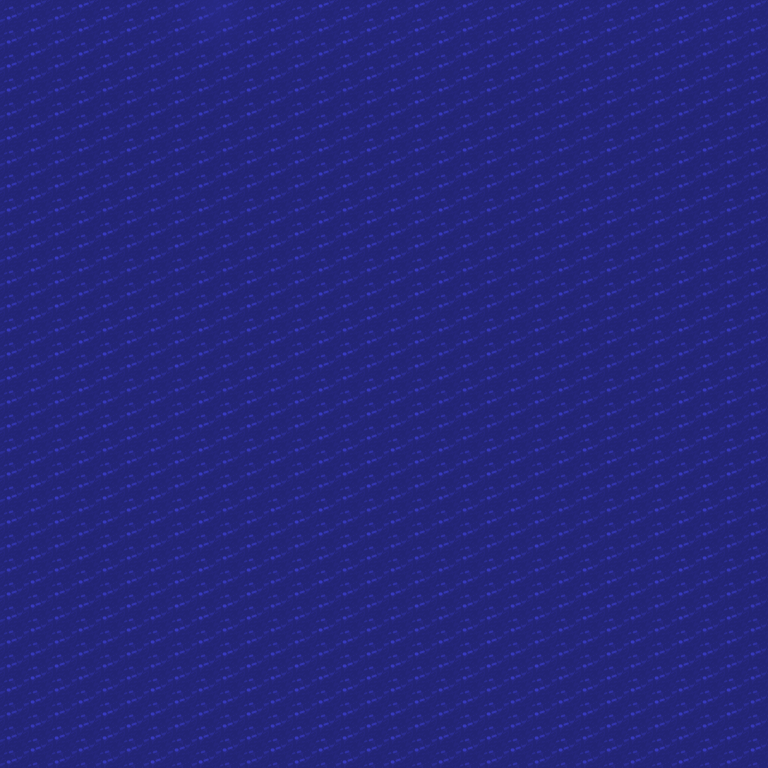
This texture is drawn by a Shadertoy shader. Its source:

```glsl
// Deep blue twill: staggered columns of tiny bright stitches on a faint rising rib.
// Each cell repeats one motif of a dot, shallow dashes and a smaller upper mark over
// fine wrapped specks; hashed brightness per cell and slow noise add a little wear.

#define REPEATS 32.0                 // cells across and down
#define SLOPE 0.5                    // rise of a row per cell, in cells
#define PHASE vec2(0.36, 0.07)       // motif centre within the skewed cell
#define SPECKS 16.0                  // speck grid per cell
#define WEAR 0.15                    // brightness change between cells
#define GROUND vec3(0.136, 0.144, 0.462)
#define RIB    vec3(0.162, 0.164, 0.540)
#define THREAD vec3(0.180, 0.190, 0.620)
#define STITCH vec3(0.220, 0.230, 0.760)

float hash(vec2 p)
{
    vec3 q = fract(vec3(p.xyx) * 0.1031);
    q += dot(q, q.yzx + 33.33);
    return fract((q.x + q.y) * q.z);
}

// Value noise whose lattice wraps after the given period
float noise(vec2 p, float period)
{
    vec2 i = floor(p), f = fract(p);
    f = f * f * (3.0 - 2.0 * f);
    vec2 a = mod(i, period), b = mod(i + 1.0, period);
    return mix(mix(hash(a), hash(vec2(b.x, a.y)), f.x),
               mix(hash(vec2(a.x, b.y)), hash(b), f.x), f.y);
}

// Coverage of a rounded dash at c with half extent h, wrapped on the skewed lattice
float dash(vec2 skewed, vec2 c, vec2 h, float radius, float aa)
{
    vec2 p = skewed - vec2(c.x, c.y - SLOPE * c.x);
    p = fract(p + 0.5) - 0.5;
    p.y += SLOPE * p.x;
    float t = clamp(dot(p, h) / max(dot(h, h), 1e-5), -1.0, 1.0);
    return 1.0 - smoothstep(radius - aa, radius + aa, length(p - h * t));
}

void mainImage(out vec4 fragColor, in vec2 fragCoord)
{
    vec2 uv = fragCoord / iResolution.y;
    float aa = max(0.7 * REPEATS / iResolution.y, 0.03);

    // Skewed lattice: alternate columns fall half a cell apart
    vec2 p = uv * REPEATS;
    vec2 q = vec2(p.x, p.y - SLOPE * p.x) - PHASE + 0.5;
    vec2 cell = floor(q);
    vec2 skewed = fract(q) - 0.5;

    // Fine specks, denser along the rib
    float rib = 0.5 + 0.5 * cos(6.2831853 * (skewed.y - 0.05));
    float speck = noise(fract(q) * SPECKS, SPECKS);
    vec3 color = GROUND * (0.985 + 0.025 * rib);
    color = mix(color, RIB, smoothstep(0.52, 0.85, speck) * (0.3 + 0.5 * rib));

    // Dim shallow threads leading into and out of the stitches
    float thread = dash(skewed, vec2(-0.26, -0.09), vec2(0.07, 0.025), 0.04, aa);
    thread = max(thread, dash(skewed, vec2(0.46, 0.17), vec2(0.05, 0.018), 0.04, aa));
    thread = max(thread, dash(skewed, vec2(-0.12, 0.36), vec2(0.03, 0.01), 0.035, aa));

    // A bright dot, a shallow dash beside it and a weaker mark above
    float stitch = dash(skewed, vec2(0.0), vec2(0.015, 0.0), 0.065, aa);
    stitch = max(stitch, 0.8 * dash(skewed, vec2(0.23, 0.08), vec2(0.06, 0.02), 0.045, aa));
    stitch = max(stitch, 0.65 * dash(skewed, vec2(0.10, 0.42), vec2(0.05, 0.018), 0.045, aa));

    float strength = 1.0 - WEAR * hash(cell + 200.0);
    color = mix(color, THREAD, 0.8 * thread * strength);
    color = mix(color, STITCH, stitch * strength);

    // Slow unevenness, slightly lighter toward the top, with one pale patch
    float drift = noise(uv * vec2(9.0, 4.0), 64.0) - 0.5;
    vec2 patchOffset = (uv - vec2(0.28, 0.99)) / vec2(0.035, 0.04);
    float pale = exp(-dot(patchOffset, patchOffset));
    color *= 1.0 + 0.012 * drift + 0.025 * smoothstep(0.85, 1.0, uv.y);
    color = mix(color, THREAD, 0.28 * pale);

    fragColor = vec4(color, 1.0);
}
```
